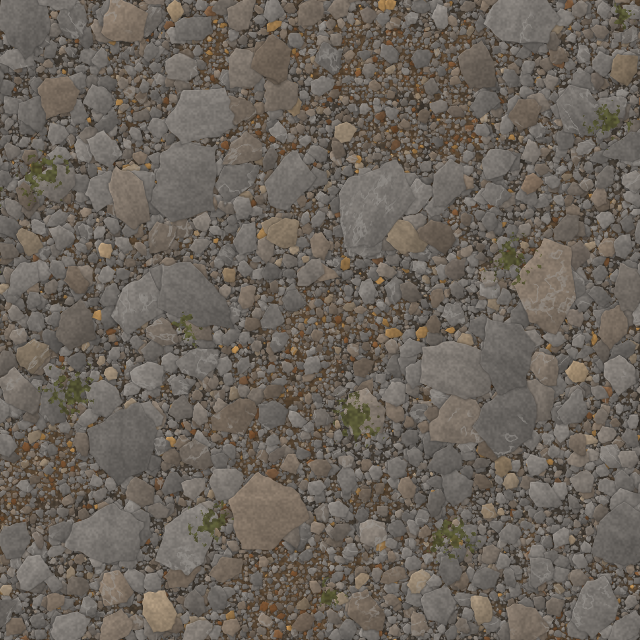
Reproduce this texture procedurally as a WebGL 1 fragment shader.

```glsl
precision highp float;
uniform vec2 u_resolution;

const vec3 SOIL_DARK = vec3(0.25, 0.225, 0.195);
const vec3 SOIL_BROWN = vec3(0.34, 0.27, 0.195);
const vec3 SLATE = vec3(0.445, 0.428, 0.41);
const vec3 BROWN_STONE = vec3(0.45, 0.40, 0.35);
const vec3 TAN_STONE = vec3(0.56, 0.49, 0.40);
const vec3 OCHRE = vec3(0.62, 0.46, 0.25);
const vec3 RUST = vec3(0.43, 0.27, 0.14);
const vec3 MINERAL = vec3(0.60, 0.585, 0.565);
const vec3 LEAF_DARK = vec3(0.23, 0.225, 0.13);
const vec3 LEAF_LIGHT = vec3(0.39, 0.40, 0.225);
const float SHADOW_STRENGTH = 0.42;
const float SHADOW_WIDTH = 0.0045;
const float RIM_WIDTH = 0.0022;
const float PATCH_SCALE = 5.0;
const float TUFT_CELLS = 4.6;
const float TUFT_CHANCE = 0.6;
const float TAU = 6.2831853;

float hash(vec2 p) {
  vec3 q = fract(vec3(p.xyx) * 0.1031);
  q += dot(q, q.yzx + 33.33);
  return fract((q.x + q.y) * q.z);
}

float noise(vec2 p) {
  vec2 i = floor(p), f = fract(p);
  f = f * f * (3.0 - 2.0 * f);
  return mix(mix(hash(i), hash(i + vec2(1.0, 0.0)), f.x),
             mix(hash(i + vec2(0.0, 1.0)), hash(i + 1.0), f.x), f.y);
}

float fbm(vec2 p) {
  float sum = 0.0, amp = 0.5;
  for (int i = 0; i < 4; i++) {
    sum += amp * noise(p);
    p = mat2(1.6, 1.2, -1.2, 1.6) * p + 7.3;
    amp *= 0.5;
  }
  return sum / 0.9375;
}

// 1 where coarse stones lie, 0 where fine gravel and soil show
float coarseness(vec2 uv) {
  return smoothstep(0.3, 0.52, fbm(uv * PATCH_SCALE + 3.7));
}

// Irregular convex polygon made of six jittered half-planes
float polygon(vec2 p, float radius, vec2 id) {
  float d = -1.0;
  for (int i = 0; i < 6; i++) {
    float k = float(i);
    float angle = (k + 0.65 * hash(id + k * 3.0 + 11.0)) * TAU / 6.0;
    float reach = radius * mix(0.62, 1.0, hash(id + k * 5.0 + 41.0));
    d = max(d, dot(p, vec2(cos(angle), sin(angle))) - reach);
  }
  return d;
}

vec3 stoneColor(vec2 id, float size, float coarse) {
  float kind = hash(id + 71.0);
  float warmth = hash(id + 83.0);
  vec3 c = mix(SLATE, BROWN_STONE, smoothstep(0.55, 1.0, warmth + 0.2 * (1.0 - coarse)));
  c = mix(c, TAN_STONE, step(0.945, kind) * 0.75);
  float small = 1.0 - smoothstep(0.015, 0.045, size);
  c = mix(c, OCHRE, step(0.978, kind) * small * 0.85);
  c = mix(c, RUST, step(kind, 0.018 + 0.05 * (1.0 - coarse)) * small * 0.8);
  return c * mix(0.87, 1.13, hash(id + 97.0));
}

// Scatters one size of stone over the ground
vec3 stones(vec3 ground, vec2 uv, float cells, float chance, float fineness) {
  float px = 1.0 / u_resolution.y;
  vec2 g = uv * cells, base = floor(g);
  for (int y = -1; y <= 1; y++) {
    for (int x = -1; x <= 1; x++) {
      vec2 cell = base + vec2(float(x), float(y));
      vec2 id = cell + cells * 13.0;
      vec2 center = cell + 0.2 + 0.6 * vec2(hash(id), hash(id + 19.0));
      vec2 p = g - center;
      if (dot(p, p) > 1.0) continue;
      float coarse = coarseness(center / cells);
      if (hash(id + 29.0) > chance * mix(coarse, 1.0, fineness)) continue;

      // Shape: turn, stretch and chip the outline
      float turn = TAU * hash(id + 37.0);
      float c = cos(turn), s = sin(turn);
      float stretch = mix(0.8, 1.22, hash(id + 53.0));
      vec2 q = mat2(c, s, -s, c) * p * vec2(stretch, 1.0 / stretch);
      float radius = 0.53 * mix(0.62, 1.0, hash(id + 61.0));
      float d = polygon(q, radius, id) + 0.05 * (noise(q * 9.0 + id) - 0.5);
      d /= cells;

      // Contact shadow, then the stone face
      float width = min(0.2 / cells, SHADOW_WIDTH);
      ground *= 1.0 - SHADOW_STRENGTH * (1.0 - smoothstep(-width, width, d));
      float mask = 1.0 - smoothstep(-0.7 * px, 0.7 * px, d);
      if (mask <= 0.0) continue;
      vec3 face = stoneColor(id, 1.0 / cells, coarse);
      vec2 local = q / cells;
      face *= 1.0 + 0.24 * (fbm(local * vec2(45.0, 95.0) + id) - 0.5);
      face *= 1.0 + 0.15 * (noise(uv * 310.0 + id) - 0.5);
      face *= 1.0 + 0.12 * dot(p, vec2(-0.6, 0.8)) / radius;

      // Pale mineral veins on some faces, worn light on the rim
      float ridge = 1.0 - abs(2.0 * fbm(local * vec2(38.0, 60.0) + id * 1.7) - 1.0);
      float vein = smoothstep(0.87, 0.99, ridge) * smoothstep(0.45, 0.7, noise(local * 32.0 + id));
      face = mix(face, MINERAL, 0.55 * vein * step(0.5, hash(id + 67.0)));
      float rim = 1.0 - smoothstep(0.0, min(RIM_WIDTH, 0.12 / cells), -d);
      face *= 1.0 + rim * (0.02 + 0.12 * dot(normalize(p + 0.0001), vec2(-0.6, 0.8)));
      ground = mix(ground, face, mask);
    }
  }
  return ground;
}

// Low plants in ragged clumps
vec3 tufts(vec3 ground, vec2 uv) {
  vec2 g = uv * TUFT_CELLS, base = floor(g);
  float density = 0.0;
  for (int y = -1; y <= 1; y++) {
    for (int x = -1; x <= 1; x++) {
      vec2 cell = base + vec2(float(x), float(y));
      vec2 center = cell + 0.15 + 0.7 * vec2(hash(cell + 131.0), hash(cell + 149.0));
      float radius = mix(0.09, 0.25, hash(cell + 157.0));
      float clump = 1.0 - smoothstep(0.1, 1.0, length(g - center) / radius);
      density = max(density, clump * step(hash(cell + 163.0), TUFT_CHANCE));
    }
  }
  float leaves = fbm(uv * 115.0);
  float mask = smoothstep(0.0, 0.1, density * 0.34 + leaves - 0.7) * step(0.001, density);
  vec3 leaf = mix(LEAF_DARK, LEAF_LIGHT, noise(uv * 230.0 + 5.0));
  return mix(ground, leaf, mask * 0.88);
}

void main() {
  vec2 uv = gl_FragCoord.xy / u_resolution.y;
  float earth = fbm(uv * 24.0) + 0.25 * (1.0 - coarseness(uv));
  vec3 color = mix(SOIL_DARK, SOIL_BROWN, smoothstep(0.42, 0.75, earth));
  color *= 0.8 + 0.4 * noise(uv * 260.0);

  // Fine grit first, broad slabs last
  color = stones(color, uv, 163.0, 0.75, 1.0);
  color = stones(color, uv, 103.0, 0.75, 1.0);
  color = stones(color, uv, 67.0, 0.7, 0.7);
  color = stones(color, uv, 43.0, 0.78, 0.35);
  color = stones(color, uv, 27.0, 0.75, 0.2);
  color = stones(color, uv, 15.0, 0.6, 0.1);
  color = stones(color, uv, 8.0, 0.36, 0.0);
  color = tufts(color, uv);
  gl_FragColor = vec4(color, 1.0);
}
```
